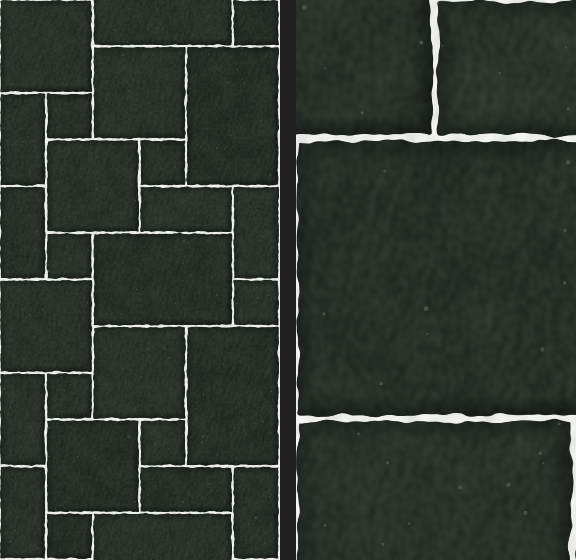
Left: the whole. Right: its middle third, enlarged.
Give the GLSL for this texture, as a WebGL 1 fragment shader.

```glsl
precision highp float;

uniform vec2 u_resolution;

// Layout, in modules: the paving pattern repeats once across, twice down
const vec2 CANVAS_MODULES = vec2(6.0, 12.0);
const float PATTERN_PERIOD = 6.0;
const vec2 LAYOUT_SHIFT = vec2(0.012);

// Joints and slab edges
const float JOINT_HALF_WIDTH = 0.024;
const float EDGE_WOBBLE = 0.022;
const float CORNER_RADIUS = 0.04;
const float EDGE_SHADE_WIDTH = 0.16;
const float EDGE_SHADE = 0.30;

// Surface
const vec3 SLATE_COLOR = vec3(0.160, 0.190, 0.161);
const vec3 JOINT_COLOR = vec3(0.93, 0.935, 0.925);
const vec3 SPECK_COLOR = vec3(0.36, 0.39, 0.36);
const float SLAB_VARIATION = 0.12;
const float GRAIN = 0.16;
const float STREAKS = 0.12;
const float CLOUDS = 0.10;
const float SPECK_CELLS = 7.0;
const float SPECK_CHANCE = 0.07;

struct Slab {
  vec2 local; // position from the slab's top left corner
  vec2 size;
};

vec2 hash2(vec2 p) {
  vec3 q = fract(p.xyx * vec3(0.1031, 0.1030, 0.0973));
  q += dot(q, q.yzx + 33.33);
  return fract((q.xx + q.yz) * q.zy);
}

float cornerGradient(vec2 cell, vec2 offset) {
  float angle = 6.28318 * hash2(cell).x;
  return dot(vec2(cos(angle), sin(angle)), offset);
}

float gradientNoise(vec2 p) {
  vec2 i = floor(p);
  vec2 f = p - i;
  vec2 w = f * f * f * (f * (f * 6.0 - 15.0) + 10.0);
  vec2 e = vec2(1.0, 0.0);
  float top = mix(cornerGradient(i, f), cornerGradient(i + e, f - e), w.x);
  float bottom = mix(cornerGradient(i + e.yx, f - e.yx),
                     cornerGradient(i + e.xx, f - e.xx), w.x);
  return 1.4 * mix(top, bottom, w.y);
}

// Selects the slab if it covers the point, wrapping at the pattern border
void laySlab(vec2 p, vec2 corner, vec2 size, inout Slab slab) {
  vec2 local = mod(p - corner, PATTERN_PERIOD);
  if (all(lessThan(local, size))) slab = Slab(local, size);
}

Slab findSlab(vec2 p) {
  Slab s = Slab(vec2(0.0), vec2(1.0));
  vec2 small = vec2(1.0), square = vec2(2.0), upright = vec2(1.0, 2.0);
  laySlab(p, vec2(0.0, 0.0), square, s);
  laySlab(p, vec2(2.0, 1.0), square, s);
  laySlab(p, vec2(1.0, 3.0), square, s);
  laySlab(p, vec2(0.0, 2.0), upright, s);
  laySlab(p, vec2(0.0, 4.0), upright, s);
  laySlab(p, vec2(5.0, 4.0), upright, s);
  laySlab(p, vec2(5.0, 0.0), small, s);
  laySlab(p, vec2(1.0, 2.0), small, s);
  laySlab(p, vec2(3.0, 3.0), small, s);
  laySlab(p, vec2(1.0, 5.0), small, s);
  laySlab(p, vec2(3.0, 4.0), upright.yx, s);
  laySlab(p, vec2(4.0, 1.0), vec2(2.0, 3.0), s);
  laySlab(p, vec2(2.0, 5.0), vec2(3.0, 2.0), s);
  return s;
}

// Distance inward from the rounded slab outline
float insetDistance(Slab s) {
  vec2 q = abs(s.local - 0.5 * s.size) - 0.5 * s.size + CORNER_RADIUS;
  return CORNER_RADIUS - length(max(q, 0.0)) - min(max(q.x, q.y), 0.0);
}

float speckMask(vec2 p, float pixel) {
  vec2 cell = floor(p * SPECK_CELLS);
  vec2 center = 0.2 + 0.6 * hash2(cell + 17.0);
  vec2 chance = hash2(cell + 53.0);
  float radius = mix(0.006, 0.017, chance.y);
  float d = length(fract(p * SPECK_CELLS) - center) / SPECK_CELLS - radius;
  return step(chance.x, SPECK_CHANCE) * (1.0 - smoothstep(-0.5 * pixel, 0.5 * pixel, d));
}

void main() {
  vec2 uv = gl_FragCoord.xy / u_resolution;
  vec2 p = vec2(uv.x, 1.0 - uv.y) * CANVAS_MODULES + LAYOUT_SHIFT;
  float pixel = CANVAS_MODULES.x / u_resolution.x;

  Slab slab = findSlab(p);
  vec2 id = mod(floor(p - slab.local + 0.5), CANVAS_MODULES);
  vec2 seed = hash2(id + 3.0);
  vec2 q = slab.local + floor(seed * 90.0);

  // Chipped slab outline
  float wobble = gradientNoise(q * 4.5) + 0.5 * gradientNoise(q * 11.0 + 7.0);
  float inset = insetDistance(slab) - JOINT_HALF_WIDTH + EDGE_WOBBLE * wobble;

  // Slate: slab tone, soft clouds, slanted streaks and fine grain
  float tone = 1.0 + SLAB_VARIATION * (seed.y - 0.5);
  tone += CLOUDS * gradientNoise(q * 2.3);
  tone += STREAKS * gradientNoise(vec2(q.x * 13.0 + q.y * 5.0, q.y * 4.0 - q.x * 2.0));
  tone += GRAIN * gradientNoise(q * vec2(19.0, 15.0) + 31.0);

  // Darkened rim, heavier toward the lower right
  vec2 side = slab.local / slab.size;
  float rim = 1.0 - smoothstep(0.0, EDGE_SHADE_WIDTH, inset);
  tone *= 1.0 - EDGE_SHADE * rim * mix(0.6, 1.4, 0.5 * (side.x + side.y));

  vec3 color = mix(SLATE_COLOR * tone, SPECK_COLOR, 0.6 * speckMask(q, pixel));
  vec3 joint = JOINT_COLOR * (1.0 + 0.06 * gradientNoise(p * 9.0));
  color = mix(joint, color, smoothstep(-0.6 * pixel, 0.6 * pixel, inset));
  gl_FragColor = vec4(color, 1.0);
}
```
